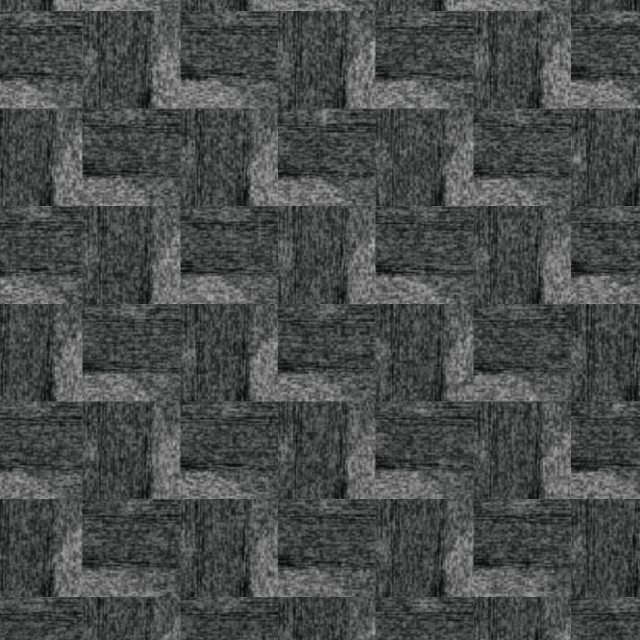
Reproduce this pattern procedurally as a three.js fragment shader.

```glsl
// Carpet tiles laid quarter-turned: one charcoal tile with a pale border band,
// rotated on every other square of a checkerboard. Streaks, wedge and patch are
// functions of the tile's own axes; the fine pile grain differs from tile to tile.
#define TILES 6.553
#define SHIFT vec2(0.845, 0.111)
#define BAND_EDGE 0.72
#define BODY_TONE 0.29
#define BAND_TONE 0.35
#define WEDGE_TONE 0.46
#define STREAK_DEPTH 0.17
#define GRAIN vec2(27.0, 47.0)
#define SOFTNESS 0.0005

varying vec2 vUv;

float hash(vec2 p) {
  vec3 q = fract(p.xyx * 0.1031);
  q += dot(q, q.yzx + 33.33);
  return fract((q.x + q.y) * q.z);
}

float noise(vec2 p) {
  vec2 cell = floor(p), f = fract(p);
  f = f * f * (3.0 - 2.0 * f);
  return mix(mix(hash(cell), hash(cell + vec2(1.0, 0.0)), f.x),
             mix(hash(cell + vec2(0.0, 1.0)), hash(cell + 1.0), f.x), f.y);
}

// Soft hump of height one at the centre.
float bump(float x, float centre, float width) {
  float d = (x - centre) / width;
  return exp(-d * d);
}

// Tile artwork: a.x runs along the streaks, a.y across them towards the band.
float tileTone(vec2 a) {
  float streak = noise(a * vec2(3.5, 62.0) + 11.0);
  float dashes = noise(a * vec2(13.0, 48.0) + 57.0);
  float cloud = noise(a * vec2(9.0, 13.0) + 23.0);

  // Dark body with streaks gathered near its two long sides
  float gather = 0.3 + 0.6 * bump(a.y, 0.14, 0.12) + 0.75 * bump(a.y, 0.66, 0.06);
  float body = BODY_TONE + 0.05 * (cloud - 0.5);
  body -= STREAK_DEPTH * gather * smoothstep(0.35, 0.75, 0.65 * streak + 0.35 * dashes);
  body -= 0.11 * bump(a.x, 0.0, 0.14) * bump(a.y, 0.62, 0.08);

  // Pale worn patch by the outer side
  float wear = bump(a.x, 0.57, 0.13) * bump(a.y, 0.07, 0.09);
  wear += 0.45 * bump(a.x, 0.2, 0.1) * bump(a.y, 0.03, 0.05);
  body += 0.2 * wear * (0.45 + 0.75 * cloud);

  // Pale band, brighter in a slanted wedge
  float slant = mix(0.47, 0.8, (a.y - BAND_EDGE) / (1.0 - BAND_EDGE));
  float wedge = 1.0 - smoothstep(-0.06, 0.06, a.x - slant + 0.16 * (cloud - 0.5));
  float band = mix(BAND_TONE, WEDGE_TONE, wedge) + 0.05 * (cloud - 0.5);
  band -= 0.07 * (1.0 - 0.6 * wedge) * smoothstep(0.45, 0.8, dashes);

  float ragged = a.y + 0.06 * (streak - 0.5) + 0.05 * (dashes - 0.5);
  return mix(body, band, smoothstep(BAND_EDGE - 0.02, BAND_EDGE + 0.02, ragged));
}

vec3 carpet(vec2 uv) {
  vec2 p = vec2(uv.x, 1.0 - uv.y) * TILES - SHIFT;
  vec2 id = floor(p), q = fract(p);

  // Quarter turn on even squares
  float turned = 1.0 - mod(id.x + id.y, 2.0);
  vec2 a = mix(q, vec2(1.0 - q.y, q.x), turned);
  float tone = tileTone(a);

  // Pile grain, stretched along the streaks
  vec2 seed = (id + 9.0) * 71.0;
  float grain = 0.75 * noise(a * GRAIN + seed) + 0.4 * noise(a * GRAIN.yx * 1.1 + seed + 31.0);
  tone += (grain - 0.575) * (0.16 + 0.55 * tone);

  // Faint cool tint in the dark, neutral in the light
  vec3 tint = mix(vec3(0.975, 1.005, 1.01), vec3(1.005, 1.0, 1.0), smoothstep(0.2, 0.45, tone));
  return max(tone, 0.06) * tint;
}

void main() {
  // Four-point smoothing of seams and grain
  vec3 colour = vec3(0.0);
  for (int i = 0; i < 4; i++) {
    vec2 corner = vec2(mod(float(i), 2.0), floor(float(i) / 2.0)) - 0.5;
    colour += 0.25 * carpet(vUv + corner * 2.0 * SOFTNESS);
  }
  // Gentle falloff of light towards the foot
  colour *= mix(0.95, 1.03, vUv.y);
  gl_FragColor = vec4(colour, 1.0);
}
```
